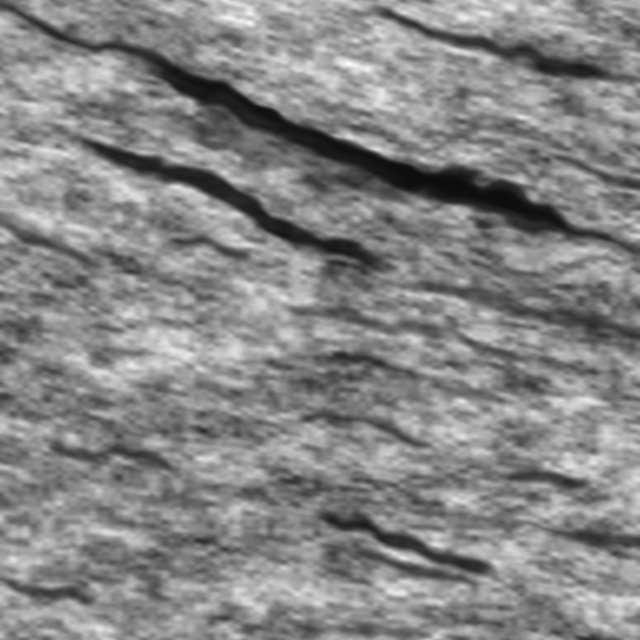
This texture is drawn by a Shadertoy shader. Its source:

```glsl
float hash(vec2 p) {
    vec3 q = fract(vec3(p.xyx) * 0.1031);
    q += dot(q, q.yzx + 33.33);
    return fract((q.x + q.y) * q.z);
}

float noise(vec2 p) {
    vec2 i = floor(p), f = fract(p);
    f = f * f * (3.0 - 2.0 * f);
    return mix(mix(hash(i), hash(i + vec2(1, 0)), f.x),
               mix(hash(i + vec2(0, 1)), hash(i + vec2(1, 1)), f.x), f.y);
}

// Noise centred on zero
float grain(vec2 p, vec2 scale) {
    return noise(p * scale + scale.yx + 40.0) - 0.5;
}

// Ragged tapered fissure from a to b, 1 in its core
float crack(vec2 p, vec2 a, vec2 b, float width, float seed) {
    float t = (p.x - a.x) / (b.x - a.x);
    float taper = max(4.0 * t * (1.0 - t), 0.0);
    float wobble = 0.026 * (noise(vec2(p.x * 9.0 + 20.0, seed)) - 0.5)
                 + 0.012 * (noise(vec2(p.x * 28.0 + 50.0, seed)) - 0.5);
    float ragged = 0.35 + 1.1 * noise(p * vec2(24, 45) + seed + 30.0);
    float d = abs(p.y - mix(a.y, b.y, t) - wobble) - width * sqrt(taper) * ragged;
    return (1.0 - smoothstep(-0.005, 0.011, d)) * smoothstep(0.0, 0.5, taper);
}

void mainImage(out vec4 fragColor, in vec2 fragCoord) {
    vec2 p = fragCoord / iResolution.xy;

    // Fibres lean down to the right, more steeply near the top
    vec2 q = p;
    q.y += p.x * mix(0.13, 0.24, p.y);
    q.y += 0.025 * grain(p, vec2(5, 7));

    // Broad patches, streaks and fine mottling
    float tone = 0.575;
    tone += 0.22 * grain(q, vec2(4, 10));
    tone += 0.25 * grain(q, vec2(11, 31));
    tone += 0.27 * grain(q, vec2(25, 66));
    tone += 0.27 * grain(q, vec2(54, 108));
    tone += 0.14 * grain(p, vec2(97, 141));
    tone += 0.07 * exp(-14.0 * dot(p - vec2(0.5, 0.92), p - vec2(0.5, 0.92)));

    // Main fissure: thin seam, thick body, swollen end and shadow below
    float light = 1.0;
    light *= 1.0 - 0.75 * crack(p, vec2(-0.1, 1.03), vec2(1.1, 0.56), 0.006, 3.0);
    light *= 1.0 - 0.85 * crack(p, vec2(0.18, 0.9), vec2(0.89, 0.645), 0.018, 3.0);
    light *= 1.0 - 0.8 * crack(p, vec2(0.6, 0.745), vec2(0.9, 0.642), 0.032, 3.0);
    light *= 1.0 - 0.4 * crack(p, vec2(0.22, 0.82), vec2(0.75, 0.69), 0.03, 8.0);

    // Secondary fissures
    light *= 1.0 - 0.85 * crack(p, vec2(0.08, 0.81), vec2(0.63, 0.56), 0.014, 12.0);
    light *= 1.0 - 0.6 * crack(p, vec2(0.6, 0.555), vec2(1.15, 0.465), 0.011, 17.0);
    light *= 1.0 - 0.75 * crack(p, vec2(0.55, 0.995), vec2(0.97, 0.875), 0.012, 21.0);
    light *= 1.0 - 0.8 * crack(p, vec2(0.48, 0.2), vec2(0.79, 0.095), 0.011, 26.0);

    // Scattered short faint seams
    for (int i = 0; i < 17; i++) {
        float k = float(i);
        vec2 start = vec2(hash(vec2(k, 4.0)) * 1.1 - 0.15, 0.04 + k * 0.045);
        float len = mix(0.12, 0.32, hash(vec2(k, 9.0)));
        vec2 end = start + len * vec2(1.0, -mix(0.12, 0.38, start.y));
        float depth = mix(0.25, 0.65, hash(vec2(k, 15.0)));
        light *= 1.0 - depth * crack(p, start, end, 0.006, k + 60.0);
    }

    fragColor = vec4(vec3(clamp(mix(0.05, tone, light), 0.0, 1.0)), 1.0);
}
```
